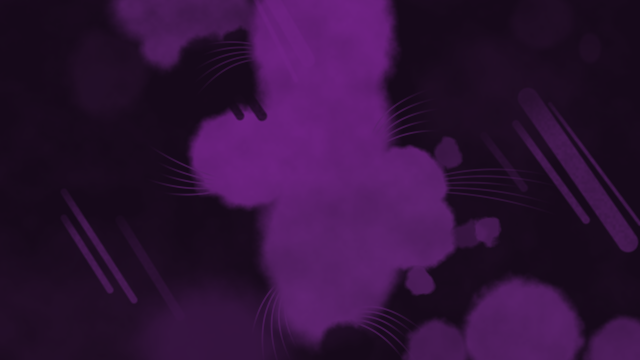
Give the GLSL for this background, as a WebGL 1 fragment shader.

```glsl
precision highp float;
// Violet paint clouds on a near-black plum ground, with slanted brush streaks
// and tufts of fine hairs. Noise-warped soft ellipses form the clouds,
// capsules the streaks and bent parabolas the hairs.
uniform vec2 u_resolution;

const vec3 INK = vec3(0.085, 0.035, 0.1);
const vec3 PLUM = vec3(0.135, 0.055, 0.155);
const vec3 DUSK = vec3(0.235, 0.085, 0.28);
const vec3 MAUVE = vec3(0.345, 0.125, 0.41);
const vec3 VIOLET = vec3(0.4, 0.12, 0.475);

float hash(vec2 p) {
  vec3 q = fract(p.xyx * 0.1031);
  q += dot(q, q.yzx + 33.33);
  return fract((q.x + q.y) * q.z);
}

float noise(vec2 p) {
  vec2 i = floor(p), f = fract(p), e = vec2(1.0, 0.0);
  f = f * f * (3.0 - 2.0 * f);
  return mix(mix(hash(i), hash(i + e), f.x),
             mix(hash(i + e.yx), hash(i + e.xx), f.x), f.y);
}

float fbm(vec2 p) {
  float sum = 0.0, amp = 0.5;
  for (int i = 0; i < 4; i++) {
    sum += amp * noise(p);
    p = p * 2.03 + 17.0;
    amp *= 0.5;
  }
  return sum;
}

float unite(float a, float b) { return a + b - a * b; }

// Soft ellipse: centre in xy, radii in zw, edge relative to the radius.
float blob(vec2 p, vec4 e, float soft) {
  return 1.0 - smoothstep(1.0 - soft, 1.0 + soft, length((p - e.xy) / e.zw));
}

// Brush mark from s.xy to s.zw, slightly worn by bristle grain.
float streak(vec2 p, vec4 s, float halfWidth) {
  vec2 d = s.zw - s.xy;
  float t = clamp(dot(p - s.xy, d) / dot(d, d), 0.0, 1.0);
  float edge = length(p - s.xy - d * t) - halfWidth;
  float wear = 0.8 + 0.2 * noise(p * 14.0);
  return (1.0 - smoothstep(-0.03, 0.04, edge)) * wear * smoothstep(-0.2, 0.35, t);
}

// Fan of fine hairs leaving a root; bend curves them to one side.
float tuft(vec2 p, vec2 root, float angle, float reach, float bend, float spread) {
  float ink = 0.0;
  for (int i = 0; i < 5; i++) {
    float k = float(i) / 4.0 - 0.5, a = angle + spread * k;
    vec2 along = vec2(cos(a), sin(a)), side = vec2(-along.y, along.x);
    vec2 d = p - root - 0.4 * k * side;
    float x = dot(d, along), curve = bend * (1.0 + 0.6 * k);
    float off = abs(dot(d, side) - curve * x * x) / length(vec2(1.0, 2.0 * curve * x));
    float len = reach * (0.75 + 0.4 * hash(root + float(i)));
    float span = smoothstep(-0.1, 0.2, x) * (1.0 - smoothstep(0.4 * len, len, x));
    ink = max(ink, span * (1.0 - smoothstep(0.005, 0.04, off)));
  }
  return ink;
}

// Main cloud running from the top edge to the bottom.
float mainCloud(vec2 p) {
  float m = blob(p, vec4(8.05, 8.1, 1.8, 2.3), 0.12);
  m = unite(m, blob(p, vec4(8.1, 5.7, 1.7, 1.9), 0.18));
  m = unite(m, blob(p, vec4(6.1, 5.05, 1.35, 1.2), 0.13));
  m = unite(m, blob(p, vec4(10.1, 4.4, 1.1, 0.9), 0.1));
  m = unite(m, blob(p, vec4(10.3, 3.25, 1.1, 1.0), 0.1));
  m = unite(m, blob(p, vec4(8.3, 3.1, 1.75, 2.2), 0.17));
  return unite(m, blob(p, vec4(8.1, 1.4, 1.2, 1.0), 0.35));
}

// Smaller puffs to the right and along the bottom edge.
float puffs(vec2 p) {
  float m = blob(p, vec4(13.05, 0.6, 1.45, 1.4), 0.13);
  m = unite(m, 0.8 * blob(p, vec4(10.9, 0.3, 0.75, 0.7), 0.18));
  m = unite(m, 0.8 * blob(p, vec4(15.6, 0.2, 0.9, 0.8), 0.2));
  m = unite(m, 0.7 * blob(p, vec4(12.2, 3.25, 0.33, 0.38), 0.15));
  m = unite(m, 0.5 * blob(p, vec4(11.7, 3.15, 0.5, 0.3), 0.25));
  m = unite(m, 0.6 * blob(p, vec4(11.2, 5.2, 0.32, 0.33), 0.2));
  return unite(m, 0.8 * blob(p, vec4(10.45, 2.0, 0.35, 0.32), 0.2));
}

void main() {
  vec2 p = gl_FragCoord.xy / u_resolution * vec2(16.0, 9.0);
  float cloudy = fbm(p * 1.3);
  vec2 w = p + 0.35 * (vec2(fbm(p * 2.2), fbm(p * 2.2 + 40.0)) - 0.47);

  // Dim ground with faint washes.
  float wash = 0.7 * blob(w, vec4(2.7, 7.2, 1.0, 1.0), 0.25);
  wash += 0.6 * blob(w, vec4(12.6, 6.5, 1.8, 1.5), 0.6);
  wash += 0.5 * blob(p, vec4(13.55, 8.5, 0.75, 0.7), 0.2);
  wash += 0.5 * blob(p, vec4(14.75, 7.8, 0.27, 0.37), 0.2);
  wash += 0.7 * blob(w, vec4(2.0, 0.4, 4.0, 2.2), 0.7);
  vec3 col = mix(INK, PLUM, clamp(wash + 0.9 * (cloudy - 0.35), 0.0, 1.0));
  col = mix(col, DUSK, 0.75 * blob(w, vec4(5.3, 0.4, 1.7, 1.4), 0.4));

  // Side streaks.
  float faint = max(streak(p, vec4(3.0, 3.5, 4.5, 1.1), 0.11), streak(p, vec4(12.1, 5.6, 13.1, 4.3), 0.09));
  col = mix(col, DUSK, 0.5 * faint);
  float bold = max(streak(p, vec4(13.2, 6.55, 15.7, 2.95), 0.25), streak(p, vec4(12.9, 5.9, 14.65, 3.5), 0.09));
  bold = max(bold, streak(p, vec4(13.75, 6.4, 16.0, 3.4), 0.04));
  bold = max(bold, streak(p, vec4(1.6, 4.2, 3.35, 1.5), 0.08));
  bold = max(bold, streak(p, vec4(1.6, 3.55, 2.75, 1.75), 0.08));
  col = mix(col, MAUVE, 0.72 * bold);

  // Upper left wing with dark dabs, then the lit clouds.
  float wing = unite(blob(w, vec4(4.6, 8.7, 1.8, 0.9), 0.2), blob(w, vec4(4.1, 7.9, 0.55, 0.65), 0.35));
  col = mix(col, MAUVE, wing * (0.5 + 0.6 * cloudy));
  float dabs = unite(blob(w, vec4(5.95, 8.0, 0.45, 0.35), 0.15), blob(w, vec4(5.2, 7.4, 0.65, 0.75), 0.2));
  col = mix(col, INK, 0.85 * unite(dabs, blob(w, vec4(4.4, 6.6, 0.7, 0.65), 0.2)));
  vec3 lit = mix(MAUVE, VIOLET, smoothstep(2.5, 6.0, p.y - 0.35 * (p.x - 8.0)));
  col = mix(col, lit * (0.88 + 0.25 * cloudy), mainCloud(w));
  col = mix(col, MAUVE * (0.83 + 0.25 * cloudy), puffs(w));

  // Marks over the clouds and hairs around the rim.
  float shine = max(streak(p, vec4(6.65, 9.3, 7.7, 7.5), 0.17), streak(p, vec4(6.3, 9.2, 7.4, 7.0), 0.05));
  col = mix(col, VIOLET * 1.1, 0.55 * shine);
  float cut = max(streak(p, vec4(5.85, 7.1, 6.55, 6.1), 0.12), streak(p, vec4(5.6, 6.7, 6.0, 6.1), 0.1));
  col = mix(col, INK, 0.85 * max(cut, blob(w, vec4(8.7, 0.3, 0.7, 0.6), 0.2)));
  float hairs = tuft(p, vec2(9.5, 5.6), 0.85, 1.5, -0.3, 0.7);
  hairs = max(hairs, tuft(p, vec2(5.3, 4.4), 3.1, 1.7, -0.12, 0.5));
  hairs = max(hairs, 0.6 * tuft(p, vec2(11.0, 4.4), 0.1, 2.8, -0.07, 0.3));
  hairs = max(hairs, 0.7 * tuft(p, vec2(6.3, 7.7), 3.1, 1.5, 0.25, 0.3));
  hairs = max(hairs, tuft(p, vec2(9.0, 1.1), 0.0, 1.6, -0.4, 0.6));
  hairs = max(hairs, tuft(p, vec2(7.0, 1.7), -2.1, 1.6, 0.35, 0.4));
  gl_FragColor = vec4(mix(col, MAUVE, 0.65 * hairs), 1.0);
}
```
